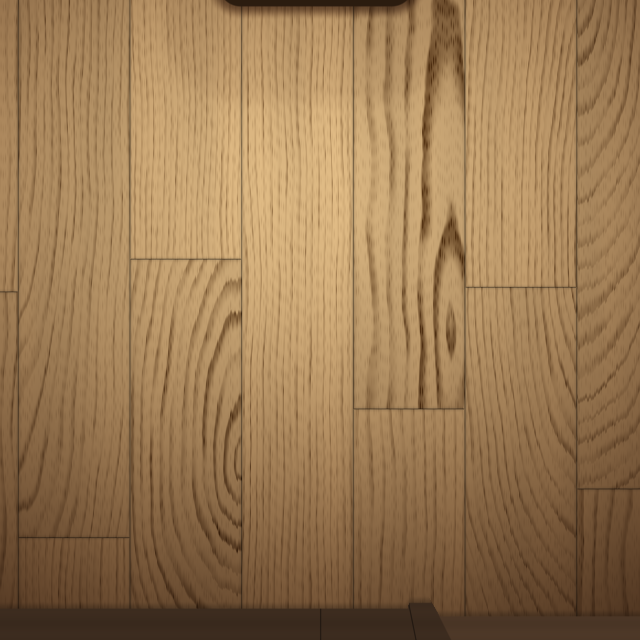
Reproduce this texture procedurally as a Shadertoy shader.

```glsl
// Oak plank floor in seven staggered columns under a warm pool of light.
// Each board cuts through stretched growth rings, warped by layered sines;
// cellular dashes add pores. A dark table edge and skirting frame the floor.

#define PLANK_W 0.1745
#define FIRST_SEAM 0.0286
#define SEAM_HALF 0.0005
#define FIBRES vec2(290.0, 42.0)
#define GRAIN_DEPTH 0.42
#define PORE_DEPTH 0.11
#define RING_WARP 0.42
#define LIGHT_POS vec2(0.48, 0.70)
#define LIGHT_FALL vec2(1.30, 1.90)
#define OAK vec3(0.85, 0.71, 0.505)
#define GRAIN_TINT vec3(0.84, 1.0, 1.2)
#define SKIRTING vec3(0.235, 0.17, 0.12)

// Height of the end joint in each column (negative: none visible)
const float JOINT[7] = float[7](0.544, 0.160, 0.595, -1.0, 0.361, 0.551, 0.236);

// Growth rings per board: centre x (board widths), centre y, stretch, density
const vec4 UPPER[7] = vec4[7](
    vec4(-2.0, 0.70, 0.05, 11.0), vec4(-0.12, 0.83, 0.17, 14.0),
    vec4(2.5, 0.60, 0.04, 19.0), vec4(-0.25, 0.40, 0.07, 17.0),
    vec4(0.87, 0.50, 0.17, 6.5), vec4(1.3, 0.60, 0.30, 16.0),
    vec4(0.0, 1.05, 0.32, 14.0));
const vec4 LOWER[7] = vec4[7](
    vec4(-0.3, 0.30, 0.30, 10.0), vec4(1.5, 0.00, 0.15, 16.0),
    vec4(1.0, 0.27, 0.46, 11.0), vec4(-0.25, 0.40, 0.07, 17.0),
    vec4(-2.0, 0.10, 0.04, 11.0), vec4(1.2, 0.60, 0.30, 15.0),
    vec4(-1.5, 0.10, 0.05, 7.0));

float hash(vec2 p) {
    return fract(sin(dot(p, vec2(127.1, 311.7))) * 4375.85);
}

// Layered, rotated sines
float wander(vec2 p) {
    float sum = 0.0, amp = 0.6;
    for (int i = 0; i < 5; i++) {
        p = mat2(0.8, 0.6, -0.6, 0.8) * p * 1.6 + 1.3;
        sum += amp * sin(p.x + sin(p.y));
        amp *= 0.55;
    }
    return sum;
}

// Short tapering vertical dashes, one per stretched cell
float pores(vec2 uv) {
    vec2 cell = uv * FIBRES;
    cell.y += 17.0 * hash(vec2(floor(cell.x), 3.0));
    vec2 d = abs(fract(cell) - 0.5);
    return hash(floor(cell)) * smoothstep(0.6, 0.0, d.x) * smoothstep(0.5, 0.0, d.y);
}

// Darkness of the annual rings: bold by the heart, faint and fine far from it.
// Every ring has its own width and strength and fades in and out on its way.
float ringLines(vec2 p, float fibre, vec4 ring, float seed) {
    p.y += 0.008 * (hash(vec2(fibre, seed)) - 0.5);
    float warp = wander(vec2(p.x * 2.6, p.y * 7.0) + seed * 7.0);
    vec2 q = vec2(p.x - ring.x, (p.y - ring.y) * ring.z / PLANK_W);
    q.y *= q.y > 0.0 ? 0.6 : 1.0;
    float radius = length(q);
    float rings = radius * ring.w + RING_WARP * warp;
    float id = floor(rings), phase = rings - id;
    float start = 0.25 + 0.4 * hash(vec2(id, seed));
    float line = smoothstep(start, 0.85, phase) * smoothstep(1.0, 0.86, phase);
    float fade = smoothstep(-0.9, 0.5, wander(vec2(id * 2.7 + p.x * 2.0, p.y * 14.0)));
    line *= mix(0.25, 1.0, fade) * mix(0.6, 1.15, hash(vec2(seed, id)));
    return line * (0.6 + 0.7 * exp(-radius)) * clamp(11.0 / ring.w, 0.7, 1.25);
}

float roundedBox(vec2 p, vec2 halfSize, float radius) {
    vec2 d = abs(p) - halfSize + radius;
    return length(max(d, 0.0)) + min(max(d.x, d.y), 0.0) - radius;
}

vec3 floorBoards(vec2 uv, float px) {
    float across = (uv.x - FIRST_SEAM) / PLANK_W + 1.0;
    int column = clamp(int(floor(across)), 0, 6);
    float joint = JOINT[column];
    bool isUpper = uv.y > joint;
    vec4 ring = isUpper ? UPPER[column] : LOWER[column];
    float seed = float(column) + (isUpper ? 0.0 : 11.0);
    float x = fract(across);

    // Grain, pores and slow tone drift
    float pore = pores(uv);
    float line = ringLines(vec2(x, uv.y), floor(uv.x * FIBRES.x), ring, seed);
    float dark = GRAIN_DEPTH * line * (0.8 + 0.5 * pore) + PORE_DEPTH * pore;
    float tone = 0.97 + 0.06 * hash(vec2(seed, 5.0))
               + 0.025 * wander(vec2(uv.x * 30.0, uv.y * 3.0) + seed);
    vec3 wood = OAK * tone * (1.0 - clamp(dark, 0.0, 0.7) * GRAIN_TINT);

    // Seams between boards
    float seam = min(min(x, 1.0 - x) * PLANK_W, abs(uv.y - joint));
    wood *= mix(0.62, 1.0, smoothstep(SEAM_HALF - 0.5 * px, SEAM_HALF + px, seam));
    return wood * (0.92 + 0.08 * smoothstep(0.0, 0.006, seam));
}

void mainImage(out vec4 fragColor, in vec2 fragCoord) {
    vec2 uv = fragCoord / iResolution.xy;
    float px = 1.0 / iResolution.y;
    vec3 color = floorBoards(uv, px);

    // Warm light pool, wide soft shade and table edge at the top
    vec2 toLight = uv - LIGHT_POS;
    float light = exp(-dot(LIGHT_FALL, toLight * toLight));
    float shade = roundedBox(uv - vec2(0.48, 1.0), vec2(0.22, 0.16), 0.12);
    light *= 1.0 - 0.06 * smoothstep(0.02, -0.02, shade);
    float table = roundedBox(uv - vec2(0.494, 1.035), vec2(0.153, 0.045), 0.035);
    light *= mix(0.5, 1.0, smoothstep(0.0, 0.022, table));
    color *= pow(vec3(light), vec3(0.82, 1.0, 1.12));
    color = mix(vec3(0.17, 0.11, 0.06), color, smoothstep(-px, px, table));

    // Skirting: left board, raised slanted block, lower right board
    float blockEnd = 0.705 - 0.5 * uv.y;
    float rightSide = smoothstep(-px, px, uv.x - blockEnd);
    float block = smoothstep(-px, px, uv.x - 0.638) * (1.0 - rightSide);
    float top = mix(0.049 + 0.009 * block, 0.037, rightSide);
    vec3 trim = mix(SKIRTING, SKIRTING * 1.28, rightSide);
    trim *= 0.98 + 0.03 * sin(uv.y * 180.0);
    float gap = min(abs(uv.x - 0.501), abs(uv.x - 0.640 - 0.2 * (0.05 - uv.y)));
    trim *= mix(0.6, 1.0, smoothstep(0.0, 0.002, gap));
    color *= mix(0.8, 1.0, smoothstep(0.0, 0.012, uv.y - top));
    color = mix(trim, color, smoothstep(-px, px, uv.y - top));

    fragColor = vec4(color, 1.0);
}
```
